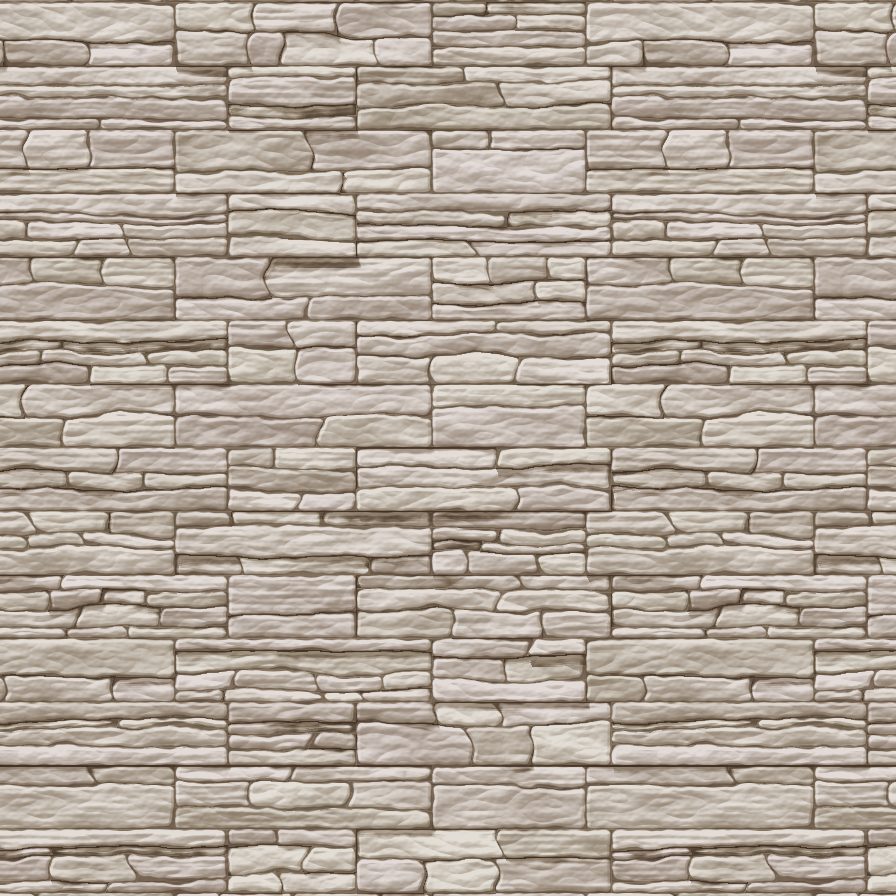
Give the GLSL for this texture, as a three.js fragment shader.

```glsl
// Stacked ledge-stone wall: 14 courses of panels, staggered on alternate courses and
// repeating across. Each panel splits into ragged layers and stones, which form a height
// field shaded by a light from the upper left, with soft cast shadows.
varying vec2 vUv;

const float ROWS = 14.09;
const float ROW_HEIGHT = 1.0 / ROWS;
const float PERIOD = 0.7135;
const vec2 LIGHT = vec2(-0.38, 0.92);

struct Stone {
  float height;
  float edge;    // rounded distance to the joint
  float seed;
  float mottle;
};

float hash(vec2 p) {
  vec3 q = fract(p.xyx * 0.1031);
  q += dot(q, q.yzx + 33.33);
  return fract((q.x + q.y) * q.z);
}

float cornerSlope(vec2 cell, vec2 offset) {
  float angle = 6.2832 * hash(cell);
  return dot(vec2(cos(angle), sin(angle)), offset);
}

float gradientNoise(vec2 p) {
  vec2 i = floor(p), f = p - i, e = vec2(1.0, 0.0);
  vec2 w = f * f * f * (f * (f * 6.0 - 15.0) + 10.0);
  float low = mix(cornerSlope(i, f), cornerSlope(i + e, f - e), w.x);
  float high = mix(cornerSlope(i + e.yx, f - e.yx), cornerSlope(i + 1.0, f - 1.0), w.x);
  return mix(low, high, w.y);
}

// Position of cut i among count jittered cells; the outer cuts stay straight.
float cutAt(float i, float count, float seed) {
  float inner = step(0.5, i) * step(i, count - 0.5);
  return i + inner * 0.75 * (hash(vec2(i * 5.3 + 1.0, seed)) - 0.5);
}

// Returns the cell index and the distances to its lower and upper cuts.
vec3 splitCells(float s, float count, float seed) {
  float i = clamp(floor(s), 0.0, count - 1.0);
  if (s < cutAt(i, count, seed)) i -= 1.0;
  else if (s > cutAt(i + 1.0, count, seed)) i += 1.0;
  return vec3(i, s - cutAt(i, count, seed), cutAt(i + 1.0, count, seed) - s);
}

Stone stoneAt(vec2 p) {
  // Course and panel
  float course = 14.0 - (0.9974 - p.y) * ROWS;
  float row = floor(course), v = course - row;
  float odd = mod(row, 2.0);
  vec2 joints = mix(vec2(0.201, 0.600), vec2(0.402, 0.643), odd);
  float t = fract((p.x - mix(0.254, 0.195, odd)) / PERIOD);
  float left = t < joints.x ? 0.0 : (t < joints.y ? joints.x : joints.y);
  float right = t < joints.x ? joints.x : (t < joints.y ? joints.y : 1.0);
  float width = (right - left) * PERIOD;
  float u = (t - left) * PERIOD, e = u / width;
  float panel = row * 3.7 + left * 17.0 + 9.0;

  // Wavy layers, each cut into stones with slanting ends
  float layers = 2.0 + floor(hash(vec2(panel, 4.0)) * 2.6);
  float wave = gradientNoise(vec2(u * 10.0, v * 1.5) + panel * 7.0);
  wave += 0.3 * gradientNoise(vec2(u * 42.0, v * 3.0) + panel * 3.0);
  vec3 layer = splitCells(layers * (v + 0.55 * v * (1.0 - v) * wave), layers, panel);
  float strip = panel + layer.x * 1.9 + 11.0;
  float stones = 1.0 + floor(hash(vec2(strip, 8.0)) * width / 0.085);
  float slant = gradientNoise(vec2(u * 10.0, v * 2.2) + strip * 5.0);
  vec3 block = splitCells(stones * (e + 0.07 * e * (1.0 - e) * slant / width), stones, strip);
  float seed = strip + block.x * 2.3;

  // Thin joint that widens into broken pockets
  vec2 local = vec2(u, v * ROW_HEIGHT);
  vec2 inset = vec2(min(block.y, block.z) * width / stones,
                    min(layer.y, layer.z) * ROW_HEIGHT / layers);
  float chip = 0.0065 * max(0.0, gradientNoise(local * vec2(24.0, 38.0) + seed * 4.0) - 0.1);
  chip += 0.0012 * gradientNoise(local * 95.0 + seed);
  float edge = max(0.0, 0.006 - length(max(0.006 + chip - inset, 0.0)));

  // Protruding tilted face with bulges, broken ledges, strata and grain
  float bulge = gradientNoise(local * vec2(14.0, 34.0) + seed * 9.0);
  float ledge = abs(gradientNoise(local * vec2(26.0, 62.0) + seed * 6.0));
  float strata = gradientNoise(local * vec2(12.0, 165.0) + seed * 3.0);
  float rough = gradientNoise(local * vec2(65.0, 115.0) + seed * 2.0);
  float grain = gradientNoise(local * vec2(150.0, 220.0) + seed);
  float tilt = hash(vec2(seed, 21.0)) - 0.55;
  float face = 0.015 * hash(vec2(seed, 15.0)) + 0.0055 * bulge + 0.005 * ledge;
  face += 0.012 * tilt * (layer.y / (layer.y + layer.z) - 0.5);
  face += 0.0012 * rough + 0.0005 * grain;
  face += 0.0028 * strata * pow(hash(vec2(seed, 31.0)), 2.0);
  return Stone(face - 0.003 * (1.0 - smoothstep(0.0, 0.005, edge)), edge, seed, bulge);
}

// Occlusion by higher stones on the way to the light
float castShadow(vec2 p, float height) {
  float blocked = 0.0;
  for (int k = 1; k <= 6; k++) {
    float reach = float(k) * 0.0023;
    blocked = max(blocked, stoneAt(p + LIGHT * reach).height - height - 0.7 * reach);
  }
  return smoothstep(0.0, 0.0075, blocked);
}

vec3 stoneColor(float tone, float seed) {
  vec3 shadow = vec3(0.25, 0.19, 0.14), earth = vec3(0.52, 0.46, 0.39), pale = vec3(0.84, 0.82, 0.80);
  vec3 color = tone < 0.5 ? mix(shadow, earth, tone * 2.0) : mix(earth, pale, tone * 2.0 - 1.0);
  return color * mix(vec3(1.005, 0.985, 0.99), vec3(1.005, 1.0, 0.975), hash(vec2(seed, 40.0)));
}

void main() {
  Stone stone = stoneAt(vUv);
  float slope = (stone.height - stoneAt(vUv + LIGHT * 0.0014).height) / 0.0014;
  float tone = 0.86 + 0.42 * slope / sqrt(1.0 + 2.0 * slope * slope);
  tone -= 0.46 * castShadow(vUv, stone.height);
  tone += 0.14 * (hash(vec2(stone.seed, 50.0)) - 0.5) + 0.12 * stone.mottle;
  tone *= mix(0.42, 1.0, smoothstep(0.0, 0.002, stone.edge));
  gl_FragColor = vec4(stoneColor(clamp(tone, 0.0, 1.07), stone.seed), 1.0);
}
```
